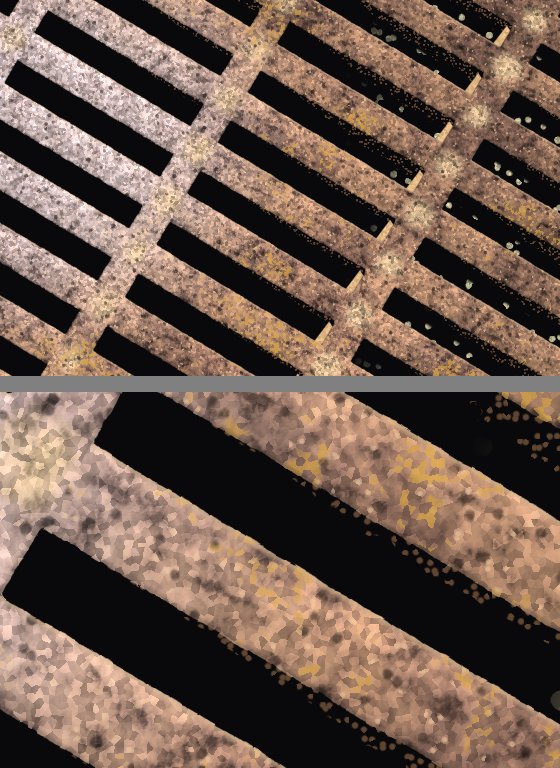
Top, the full canvas; bottom, a detail of the centre.
A WebGL 1 fragment shader for this pattern:

```glsl
precision highp float;
uniform vec2 u_resolution;

#define ANGLE 0.541
#define ORIGIN vec2(0.614, 0.681)
#define PITCH vec2(0.584, 0.155)
#define SLOT vec2(0.857, 0.45)
#define PERSPECTIVE 0.05
#define GRAIN_SCALE 150.0
#define GRAIN_DEPTH 0.42
#define VOID_COLOR vec3(0.035, 0.033, 0.04)
#define RUST vec3(0.57, 0.43, 0.37)
#define OCHRE vec3(0.76, 0.58, 0.46)
#define SHEEN vec3(0.85, 0.78, 0.79)
#define SAND vec3(0.90, 0.78, 0.61)

float hash(vec2 p) {
  return fract(sin(dot(p, vec2(127.1, 311.7))) * 43758.55);
}

// Cellular noise: x = distance to nearest seed, y = random value of that seed
vec2 cellular(vec2 p) {
  vec2 base = floor(p);
  vec2 nearest = vec2(9.0, 0.0);
  for (int j = -1; j <= 1; j++) {
    for (int i = -1; i <= 1; i++) {
      vec2 id = base + vec2(float(i), float(j));
      vec2 seed = id + vec2(hash(id), hash(id + 37.3));
      float dist = length(p - seed);
      if (dist < nearest.x) nearest = vec2(dist, hash(id + 71.9));
    }
  }
  return nearest;
}

// Layered sines in about -1..1
float stains(vec2 p) {
  float sum = 0.0;
  float gain = 0.5;
  for (int i = 0; i < 5; i++) {
    sum += gain * sin(p.x + 1.7 * sin(p.y)) * cos(p.y * 1.1 + sin(p.x * 0.8));
    p = mat2(1.5, 1.2, -1.2, 1.5) * p + 2.3;
    gain *= 0.62;
  }
  return sum;
}

float roundBox(vec2 p, vec2 halfSize, float radius) {
  vec2 q = abs(p) - halfSize + radius;
  return length(max(q, 0.0)) + min(max(q.x, q.y), 0.0) - radius;
}

float cover(float dist) {
  float pixel = 0.8 / u_resolution.y;
  return 1.0 - smoothstep(-pixel, pixel, dist);
}

void main() {
  vec2 p = gl_FragCoord.xy / u_resolution.y;

  // Tilted grid with a slight change of scale
  vec2 d = p - ORIGIN;
  float c = cos(ANGLE);
  float s = sin(ANGLE);
  vec2 uv = vec2(c * d.x - s * d.y, -s * d.x - c * d.y);
  uv *= 1.0 - PERSPECTIVE * uv;
  vec2 grid = uv / PITCH - 0.5 * SLOT;
  vec2 cell = floor(grid + 0.5);
  vec2 local = (grid - cell) * PITCH;
  vec2 halfSlot = 0.5 * SLOT * PITCH;

  vec2 fine = cellular(p * GRAIN_SCALE);
  vec2 coarse = cellular(p * 48.0 + 5.0);
  float broad = stains(p * 9.0);
  float rough = stains(p * 65.0);
  float slot = roundBox(local, halfSlot, 0.005) + 0.0014 * rough + 0.001 * (fine.y - 0.5);

  // Metal tone, with cool light falling on the left
  float light = 1.0 - smoothstep(0.2, 0.78, length((p - vec2(0.1, 0.65)) * vec2(1.0, 1.15)));
  vec3 metal = mix(RUST, OCHRE, smoothstep(-0.5, 0.6, broad + 0.5 * rough));
  metal = mix(metal, SHEEN, light * (0.85 + 0.2 * rough));
  metal *= 1.0 - 0.16 * smoothstep(0.75, 1.45, p.x + 0.4 * (p.y - 0.5));

  // Each bar darkens toward its lower edge
  float across = fract(grid.y - 0.5 * SLOT.y) / (1.0 - SLOT.y);
  float onBar = cover(abs(local.x) - halfSlot.x);
  metal *= mix(1.0, mix(1.1, 0.87, clamp(across, 0.0, 1.0)), onBar);

  // Worn knobs where ribs and bars cross
  vec2 joint = (fract(grid) - 0.5) * PITCH;
  float knobSize = 0.047 + 0.012 * hash(floor(grid) + 3.0);
  float knob = 1.0 - smoothstep(0.3, 1.0, length(joint) / knobSize + 0.25 * rough);
  metal = mix(metal, SAND, knob * (0.5 + 0.3 * step(0.0, cell.x)));

  // Grain, pits and pale chips
  metal *= 1.0 + GRAIN_DEPTH * (fine.y - 0.5) + 0.14 * rough;
  float pits = step(0.8, coarse.y) * (1.0 - smoothstep(0.12, 0.32, coarse.x + 0.1 * rough));
  metal *= 1.0 - 0.42 * pits;
  metal *= 1.0 - 0.35 * smoothstep(0.2, 0.8, -rough - 0.3 * broad) * (1.0 - 0.6 * light);
  float chips = step(0.93, fine.y) * (1.0 - smoothstep(0.2, 0.5, fine.x));
  metal = mix(metal, SAND, 0.6 * chips);

  // Remnants of yellow paint
  float paint = smoothstep(0.35, 0.6, stains(p * 7.0 + 4.0) + 0.5 * rough) * step(0.55, fine.y);
  metal = mix(metal, vec3(0.80, 0.61, 0.22), 0.65 * paint * (1.0 - light));

  // Bright lip below each slot, dark lip elsewhere
  float lip = 1.0 - smoothstep(0.001, 0.006, abs(slot));
  float lower = step(0.0, local.y) * onBar;
  metal = mix(metal, mix(metal * 0.68, SAND * 0.9, lower), lip * 0.55);

  // Speckled wall under the upper edge, mostly on the right
  float depth = local.y + halfSlot.y;
  float reach = 0.032 * smoothstep(0.35, 1.2, p.x + 0.25 * p.y) * (0.55 + 0.6 * hash(cell));
  reach *= smoothstep(-halfSlot.x, 0.1, local.x) * (0.9 + 0.4 * rough);
  float wall = cover(depth - reach) * step(0.55, fine.y) * (1.0 - smoothstep(0.25, 0.6, fine.x));
  vec3 hole = mix(VOID_COLOR, vec3(0.46, 0.33, 0.23), 0.8 * wall);

  // Stray pale rubble deep in the slots
  float rubble = step(0.82, coarse.y) * cover((coarse.x - 0.42 + 0.12 * rough) / 48.0);
  rubble *= smoothstep(0.9, 1.15, p.x) * smoothstep(0.0, 0.012, local.y);
  hole = mix(hole, vec3(0.80, 0.77, 0.62) * (0.7 + 0.4 * fine.y), rubble);

  // Sunlit end face on the right-hand columns
  float face = cover(halfSlot.x - 0.019 + 0.1 * (halfSlot.y - local.y) - local.x);
  face *= cover(0.016 - depth + 0.5 * (local.x - halfSlot.x)) * step(0.0, cell.x);
  hole = mix(hole, SAND * vec3(0.98, 0.92, 0.84) * (0.9 + 0.2 * fine.y), face);

  gl_FragColor = vec4(clamp(mix(metal, hole, cover(slot)), 0.0, 1.0), 1.0);
}
```
